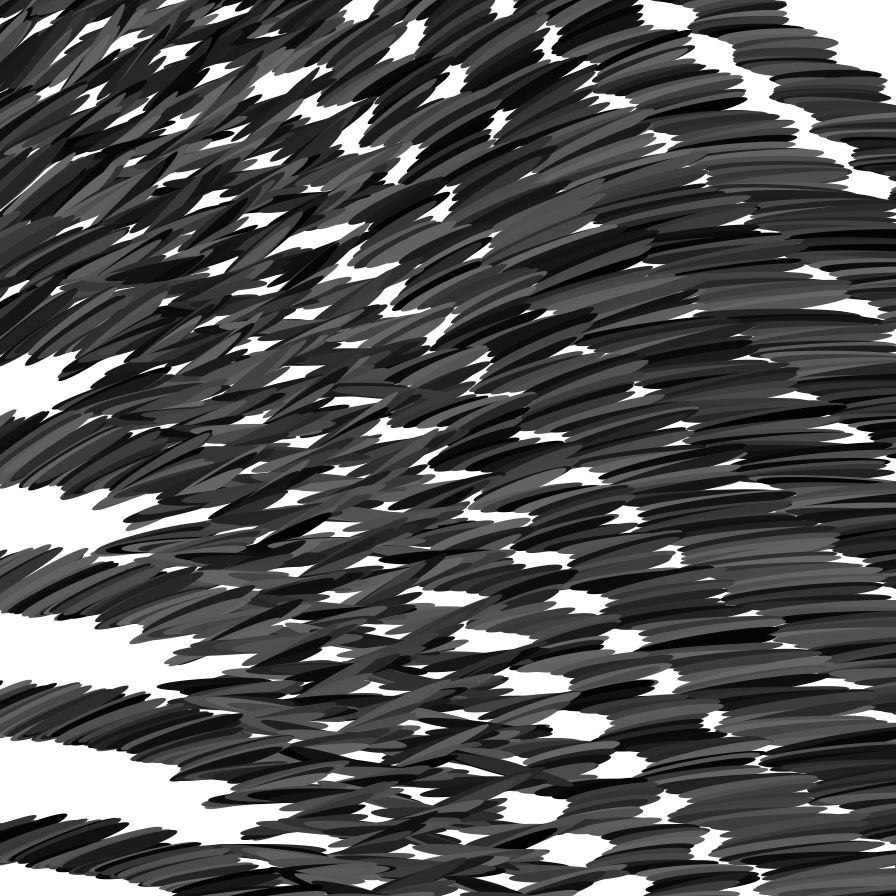
Write a Shadertoy shader that draws this pattern.

```glsl
// Overlapping dark grey blade strokes swept along rippling, descending arcs on white.

const float BAND_SPACING = 0.145;
const float STROKE_STEP = 0.0052;

float hash(vec2 p) {
    vec3 q = fract(vec3(p.xyx) * 0.1031);
    q += dot(q, q.yzx + 33.33);
    return fract((q.x + q.y) * q.z);
}

// Height of an arc: a rounded crest on the left, then a long slope
float arcHeight(float x, float band) {
    float d = x - 0.5;
    float drop = x < 0.5 ? x * x : 0.25 + d - 0.25 * d * d;
    float crest = 0.02 * (1.0 - smoothstep(0.0, 0.4, x));
    return 1.53 - BAND_SPACING * band - drop - crest;
}

// Tilt of the strokes: steep at the upper left, level on the right
float strokeTilt(vec2 c) {
    float lift = mix(0.5, -0.15, smoothstep(0.5, 0.95, c.x));
    return 0.12 + clamp(c.y, 0.0, 1.1) * lift + 0.2 * (1.0 - smoothstep(0.0, 0.3, c.x));
}

// Approximate signed distance to an ellipse
float ellipseDistance(vec2 q, vec2 radii) {
    float f = length(q / radii);
    return (f - 1.0) * f / max(length(q / (radii * radii)), 0.001);
}

// Paints one stroke of a band over the colour
void paintStroke(inout vec3 color, vec2 p, float band, float index) {
    float t = index * STROKE_STEP;
    vec2 center = vec2(t, arcHeight(t, band));
    if (abs(p.y - center.y) > 0.16) return;
    float filler = 2.0 * fract(band);
    vec2 id = vec2(index + 200.0, band * 34.0 + 5.0);
    float shade = hash(id);
    float jitter = hash(id + 71.3) - 0.5;
    float size = hash(id + 139.7);

    // Open gaps begin where gapSide passes zero; filler bands stay left of them
    float gapSide = center.x - 0.335 - 0.325 * (1.0 - center.y);
    float wedgeSide = center.x - 0.33 + 0.4 * center.y;
    if (filler > 0.5 && (gapSide > -0.06 || (wedgeSide < 0.0 && center.y < 0.62))) return;

    float rippled = smoothstep(-0.5, -0.25, gapSide);
    float dense = smoothstep(-0.38, -0.25, gapSide) * (1.0 - smoothstep(-0.08, 0.02, gapSide));
    float cover = smoothstep(0.03, 0.3, gapSide) * (1.0 - smoothstep(0.7, 1.0, center.y));

    // The ripple slides strokes along their own direction and swings them
    float phase = 6.2832 * t / 0.05 + band * 0.9;
    float angle = strokeTilt(center) - 0.2 * filler;
    float slide = 0.012 + 0.012 * (1.0 - smoothstep(0.1, 0.35, gapSide)) + 0.012 * dense;
    vec2 along = vec2(cos(angle), sin(angle));
    float spread = mix(0.016 + 0.06 * clamp(center.y - 0.25, 0.0, 0.5), 0.004, rippled);
    center += along * slide * rippled * sin(phase);
    center += vec2(-along.y, along.x) * jitter * spread;

    angle += jitter * 0.12 - (0.05 + 0.22 * dense) * rippled * cos(phase);
    along = vec2(cos(angle), sin(angle));
    vec2 offset = p - center;
    vec2 q = vec2(dot(offset, along), dot(offset, vec2(-along.y, along.x)));
    float reach = 0.05 + 0.011 * (1.0 - smoothstep(-0.08, 0.0, gapSide)) + 0.008 * dense;
    vec2 radii = vec2(reach + 0.036 * cover + 0.006 * size, 0.0058 + 0.0025 * size);

    float alpha = clamp(0.5 - ellipseDistance(q, radii) * iResolution.y, 0.0, 1.0);
    color = mix(color, vec3(0.01 + 0.39 * shade), alpha);
}

void mainImage(out vec4 fragColor, in vec2 fragCoord) {
    vec2 p = fragCoord / iResolution.y;
    vec3 color = vec3(1.0);
    float first = floor((p.x - 0.13) / STROKE_STEP);

    // Lower bands lie over higher ones, with a filler band between each pair
    for (int band = 0; band < 22; band++) {
        float b = 0.5 * float(band);
        if (abs(p.y - arcHeight(p.x, b)) > 0.28) continue;
        for (int i = 0; i < 51; i++) {
            paintStroke(color, p, b, first + float(i));
        }
    }
    fragColor = vec4(color, 1.0);
}
```
